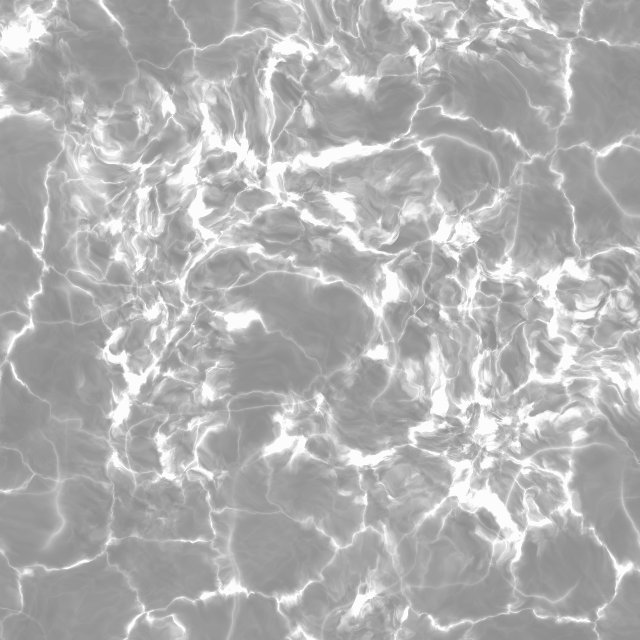
A WebGL 1 fragment shader for this texture:

```glsl
precision highp float;
// Grey marbled light, like caustics on water: a warped network of white veins
// over soft clouds. Voronoi borders give the branching veins, noise contours
// the long thin threads, and fractal noise the mist, flecks and ripples.
uniform vec2 u_resolution;

// Sineless hash: a cell coordinate to two values in 0..1.
vec2 hash2(vec2 cell) {
  vec3 h = fract(cell.xyx * vec3(0.1031, 0.1030, 0.0973));
  h += dot(h, h.yzx + 33.33);
  return fract((h.xx + h.yz) * h.zy);
}

float noise(vec2 p) {
  vec2 i = floor(p);
  vec2 f = fract(p);
  f = f * f * f * (f * (f * 6.0 - 15.0) + 10.0);
  float low = mix(hash2(i).x, hash2(i + vec2(1.0, 0.0)).x, f.x);
  float high = mix(hash2(i + vec2(0.0, 1.0)).x, hash2(i + 1.0).x, f.x);
  return mix(low, high, f.y);
}

// Fractal noise, each octave turned to hide the grid.
float fbm(vec2 p) {
  float sum = 0.0;
  float gain = 0.52;
  for (int i = 0; i < 5; i++) {
    sum += gain * noise(p);
    p = mat2(1.6, 1.2, -1.2, 1.6) * p + 17.3;
    gain *= 0.5;
  }
  return sum;
}

vec2 warp(vec2 p, float scale, float amount) {
  vec2 s = p * scale;
  return p + amount * (vec2(fbm(s + 3.1), fbm(s + 41.7)) - 0.5);
}

// Distance to the nearest Voronoi border, in canvas units.
float borderDistance(vec2 p, float cells) {
  p *= cells;
  vec2 base = floor(p);
  vec2 nearest = vec2(0.0);
  float best = 8.0;
  for (int y = -1; y <= 1; y++) {
    for (int x = -1; x <= 1; x++) {
      vec2 cell = base + vec2(float(x), float(y));
      vec2 toSite = cell + hash2(cell) - p;
      float d = dot(toSite, toSite);
      if (d < best) { best = d; nearest = toSite; }
    }
  }
  float border = 8.0;
  for (int y = -2; y <= 2; y++) {
    for (int x = -2; x <= 2; x++) {
      vec2 cell = base + vec2(float(x), float(y));
      vec2 toSite = cell + hash2(cell) - p;
      vec2 gap = toSite - nearest;
      if (dot(gap, gap) > 0.0001) {
        border = min(border, dot(0.5 * (toSite + nearest), normalize(gap)));
      }
    }
  }
  return max(border, 0.0) / cells;
}

float falloff(float d, float width) {
  return exp(-d / width);
}

// Thin curve along the middle contour of smooth noise.
float thread(vec2 p, float scale, float width) {
  return falloff(abs(noise(p * scale) - 0.5), width);
}

float ridge(float n) {
  float r = 1.0 - min(abs(n - 0.5) * 6.0, 1.0);
  return r * r;
}

void main() {
  vec2 uv = gl_FragCoord.xy / u_resolution;
  vec2 bent = warp(uv + 2.0, 6.0, 0.12);
  vec2 rough = warp(bent, 30.0, 0.03);

  // Where the light gathers, how strong each vein is, how it breaks into grains
  float density = smoothstep(0.36, 0.62, fbm(uv * 4.0 + 8.0));
  float strength = smoothstep(0.25, 0.8, noise(uv * 9.0 + 25.0));
  float grain = smoothstep(0.32, 0.68, fbm(bent * 48.0 + 70.0));

  // Clouds, wisps and fine ripples
  float grey = 0.535 + 0.10 * fbm(bent * 9.0);
  grey += 0.07 * ridge(fbm(bent * 13.0 + 5.0)) * (0.3 + 0.7 * density);
  grey += 0.09 * ridge(fbm(rough * 26.0 + 15.0)) * (0.25 + 0.75 * density);
  vec2 along = mat2(0.8, 0.6, -0.6, 0.8) * bent;
  grey += 0.07 * (noise(along * vec2(40.0, 140.0)) - 0.5) * (0.3 + density);

  // Main veins with their glow and grainy bright knots
  float mainDistance = borderDistance(rough, 6.5);
  float knots = smoothstep(0.50, 0.68, fbm(rough * 22.0 + 60.0));
  float broken = 0.25 + 1.1 * grain;
  grey += 0.06 * falloff(mainDistance, 0.02) * density;
  grey += 0.36 * falloff(mainDistance, 0.003 + 0.002 * strength) * strength * broken;
  grey += 0.10 * falloff(mainDistance, 0.003);
  grey += 0.55 * knots * falloff(mainDistance, 0.014) * (0.15 + 0.85 * density) * broken;

  // Loose flecks, fine net and long threads
  float flecks = smoothstep(0.52, 0.74, fbm(rough * 30.0 + 33.0));
  grey += 0.28 * flecks * density * broken;
  float fineDistance = borderDistance(rough + 9.0, 15.0);
  grey += 0.22 * falloff(fineDistance, 0.0028) * density * broken;
  vec2 sway = warp(uv, 5.0, 0.1);
  float fade = smoothstep(0.3, 0.7, noise(uv * 7.0 + 50.0));
  grey += 0.22 * thread(sway + 4.0, 4.5, 0.011) * fade;
  grey += 0.18 * thread(sway + 13.0, 7.0, 0.014) * (1.0 - fade);

  gl_FragColor = vec4(vec3(clamp(grey, 0.56, 0.99)), 1.0);
}
```
